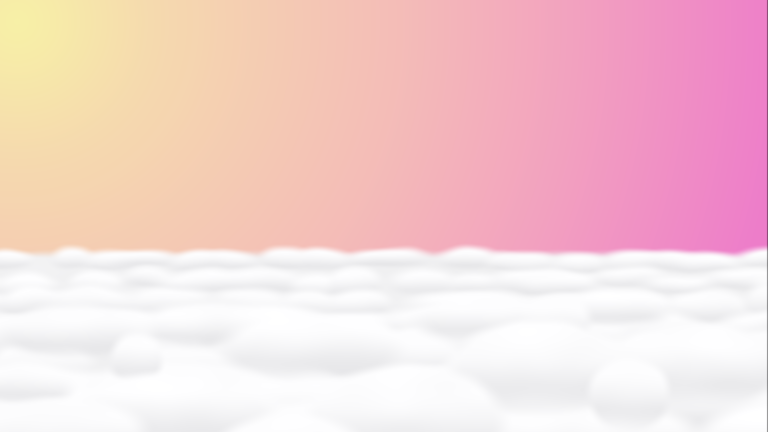
Write a Shadertoy shader that draws this background.

```glsl
const float HORIZON = 0.415;
const vec3 CLOUD_LIGHT = vec3(0.992, 0.992, 0.996);
const vec3 CLOUD_SHADE = vec3(0.885, 0.885, 0.895);

vec2 hash2(vec2 p) {
    vec2 q = vec2(dot(p, vec2(127.1, 311.7)), dot(p, vec2(269.5, 183.3)));
    return fract(sin(q) * 43758.5);
}

float gradientCorner(vec2 cell, vec2 corner, vec2 f) {
    return dot(hash2(cell + corner) * 2.0 - 1.0, f - corner);
}

float gradientNoise(vec2 p) {
    vec2 i = floor(p), f = fract(p);
    vec2 u = f * f * f * (f * (f * 6.0 - 15.0) + 10.0);
    float low = mix(gradientCorner(i, vec2(0, 0), f), gradientCorner(i, vec2(1, 0), f), u.x);
    float high = mix(gradientCorner(i, vec2(0, 1), f), gradientCorner(i, vec2(1, 1), f), u.x);
    return mix(low, high, u.y);
}

// Warm glow in the upper left, turning to pink with distance
vec3 skyColor(vec2 p, vec2 glowCenter) {
    float d = length(p - glowCenter);
    vec3 color = mix(vec3(0.97, 0.95, 0.65), vec3(0.96, 0.83, 0.69), smoothstep(-0.1, 0.48, d));
    color = mix(color, vec3(0.955, 0.735, 0.72), clamp((d - 0.42) / 0.48, 0.0, 1.0));
    color = mix(color, vec3(0.95, 0.63, 0.75), clamp((d - 0.9) / 0.4, 0.0, 1.0));
    return mix(color, vec3(0.93, 0.49, 0.79), clamp((d - 1.3) / 0.48, 0.0, 1.0));
}

// Soft dome: bright crown, grey underside that dissolves downward
vec3 paintPuff(vec3 behind, vec2 p, vec2 center, vec2 radius, float softness) {
    vec2 q = (p - center) / radius;
    float edge = softness / min(radius.x, radius.y);
    float cover = 1.0 - smoothstep(1.0 - edge, 1.0 + 0.3 * edge, length(q));
    cover *= smoothstep(-1.0, -0.25, q.y);
    vec3 color = mix(CLOUD_SHADE, CLOUD_LIGHT, smoothstep(-0.9, 0.55, q.y));
    return mix(behind, color, cover);
}

// One row of scattered puffs; depth 0 is far, 1 is near
vec3 paintRow(vec3 color, vec2 p, float row, float depth) {
    float spacing = mix(0.1, 0.32, depth);
    float cell = floor(p.x / spacing);
    for (int k = -2; k <= 2; k++) {
        float id = cell + float(k);
        vec2 rnd = hash2(vec2(id, row * 7.0 + 3.0));
        vec2 size = hash2(vec2(id + 31.0, row * 5.0));
        vec2 center = vec2((id + 0.5 + (rnd.x - 0.5) * 0.7) * spacing,
                           mix(0.395, 0.0, depth) + (rnd.y - 0.5) * mix(0.016, 0.06, depth));
        vec2 radius = vec2(spacing * mix(0.5, 0.95, size.x),
                           mix(0.03, 0.1, depth) * mix(0.75, 1.1, size.y));
        color = paintPuff(color, p, center, radius, mix(0.016, 0.025, depth));
    }
    return color;
}

// Broad foreground billows, from far to near
vec3 paintBillows(vec3 color, vec2 p, float softness) {
    color = paintPuff(color, p, vec2(1.42, 0.285), vec2(0.14, 0.05), softness);
    color = paintPuff(color, p, vec2(1.10, 0.260), vec2(0.15, 0.06), softness);
    color = paintPuff(color, p, vec2(0.47, 0.245), vec2(0.16, 0.06), softness);
    color = paintPuff(color, p, vec2(0.17, 0.230), vec2(0.19, 0.07), softness);
    color = paintPuff(color, p, vec2(0.72, 0.195), vec2(0.22, 0.09), softness);
    color = paintPuff(color, p, vec2(1.29, 0.255), vec2(0.085, 0.07), softness);
    color = paintPuff(color, p, vec2(1.60, 0.150), vec2(0.22, 0.11), softness);
    color = paintPuff(color, p, vec2(1.25, 0.145), vec2(0.22, 0.12), softness);
    color = paintPuff(color, p, vec2(0.317, 0.170), vec2(0.066, 0.066), softness);
    color = paintPuff(color, p, vec2(0.06, 0.110), vec2(0.12, 0.06), softness);
    color = paintPuff(color, p, vec2(1.455, 0.085), vec2(0.1, 0.095), softness);
    color = paintPuff(color, p, vec2(0.40, 0.045), vec2(0.25, 0.10), softness);
    color = paintPuff(color, p, vec2(0.94, 0.030), vec2(0.24, 0.13), softness);
    color = paintPuff(color, p, vec2(0.14, -0.01), vec2(0.21, 0.095), softness);
    return paintPuff(color, p, vec2(0.67, -0.04), vec2(0.18, 0.09), softness);
}

void mainImage(out vec4 fragColor, in vec2 fragCoord) {
    vec2 p = fragCoord / iResolution.y;
    float width = iResolution.x / iResolution.y;
    vec3 color = skyColor(p, vec2(0.04, 0.95));

    // Cloud floor and its billows
    vec2 warp = vec2(gradientNoise(p * 11.0), gradientNoise(p * 11.0 + 40.0));
    vec2 q = p + 0.01 * warp;
    float floorCover = 1.0 - smoothstep(HORIZON - 0.015, HORIZON + 0.01, q.y);
    color = mix(color, vec3(0.945, 0.945, 0.95), floorCover);
    for (int row = 0; row < 9; row++) {
        color = paintRow(color, q, float(row), float(row) / 8.0);
    }
    color = paintBillows(color, q, 0.022);

    // Faint tonal drift within the clouds
    float drift = gradientNoise(p * vec2(7.0, 14.0));
    color += 0.015 * drift * floorCover;

    // Thin dark rim on the right side
    color *= mix(1.0, 0.6, smoothstep(width - 0.004, width - 0.001, p.x));
    fragColor = vec4(clamp(color, 0.0, 1.0), 1.0);
}
```
